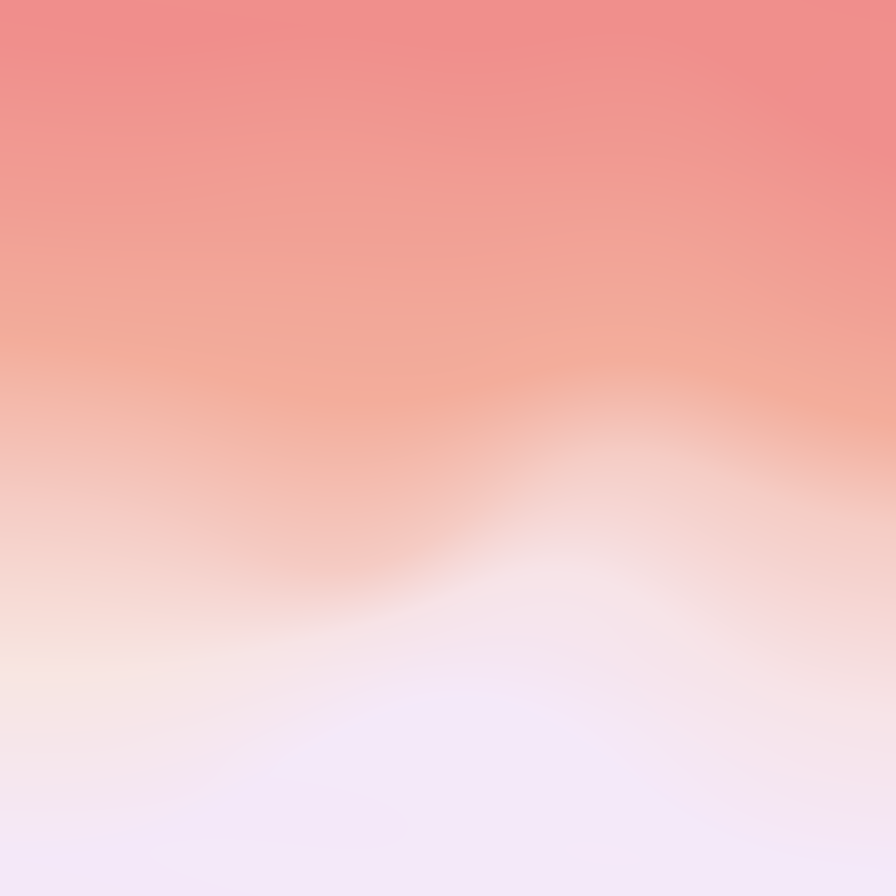
Write a WebGL 2 fragment shader that draws this background.

```glsl
#version 300 es
precision highp float;

uniform vec2 u_resolution;
out vec4 outColor;

const vec3 ROSE = vec3(0.94, 0.56, 0.55);
const vec3 SALMON = vec3(0.945, 0.62, 0.58);
const vec3 CORAL = vec3(0.952, 0.68, 0.61);
const vec3 BLUSH = vec3(0.96, 0.80, 0.77);
const vec3 CREAM = vec3(0.972, 0.902, 0.885);
const vec3 PETAL = vec3(0.968, 0.892, 0.907);
const vec3 LAVENDER = vec3(0.958, 0.912, 0.976);

float bell(float x, float center) {
    float d = (x - center) / 0.13;
    return exp(-0.5 * d * d);
}

// Height of a colour level: a tilted line with a left swell and a right crest
float level(float x, float base, float tilt, float swell, float crest, float crestX) {
    return base + tilt * x + swell * bell(x, 0.38) + crest * bell(x, crestX);
}

// Blend towards the upper colour between two levels
vec3 rise(vec3 lower, vec3 upper, float y, float from, float to) {
    return mix(lower, upper, clamp((y - from) / (to - from), 0.0, 1.0));
}

// Fine tonal variation, stretched sideways
float hash(vec2 p) {
    return fract(sin(dot(p, vec2(127.1, 311.7))) * 43758.5);
}

float noise(vec2 p) {
    vec2 cell = floor(p);
    vec2 f = fract(p);
    f = f * f * (3.0 - 2.0 * f);
    float low = mix(hash(cell), hash(cell + vec2(1.0, 0.0)), f.x);
    float high = mix(hash(cell + vec2(0.0, 1.0)), hash(cell + 1.0), f.x);
    return mix(low, high, f.y);
}

vec3 background(vec2 uv) {
    float x = uv.x;
    float y = uv.y;

    // Levels from the pale floor to the rose ceiling
    float lavenderY = level(x, 0.04, -0.01, 0.10, 0.143, 0.58);
    float paleY = level(x, 0.25, -0.05, 0.045, 0.14, 0.64);
    float blushY = level(x, 0.44, -0.035, -0.068, 0.083, 0.69);
    float coralY = level(x, 0.622, -0.10, -0.035, 0.048, 0.72);
    float salmonY = level(x, 0.772, -0.105, 0.055, 0.075, 0.72);
    float roseY = level(x, 0.95, -0.14, 0.07, 0.12, 0.72);

    // The pale band is warmer at the left
    vec3 pale = mix(CREAM, PETAL, smoothstep(0.0, 0.5, x));

    vec3 color = rise(LAVENDER, pale, y, lavenderY, paleY);
    color = rise(color, BLUSH, y, paleY, blushY);
    color = rise(color, CORAL, y, blushY, coralY);
    color = rise(color, SALMON, y, coralY, salmonY);
    color = rise(color, ROSE, y, salmonY, roseY);

    float grain = noise(vec2(x * 3.0, y * 14.0 + x * 2.0)) - 0.5;
    return color + grain * 0.006 * vec3(0.3, 1.0, 0.8);
}

void main() {
    vec2 uv = gl_FragCoord.xy / u_resolution;
    outColor = vec4(background(uv), 1.0);
}
```
